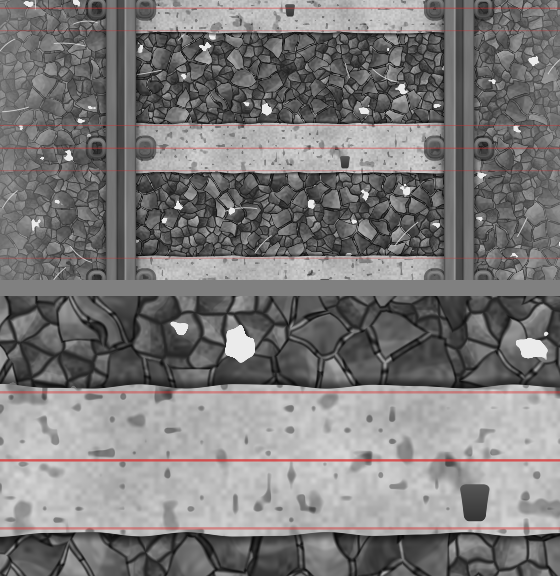
Top, the full canvas; bottom, a detail of the centre.
Reproduce this texture procedurally as a WebGL 2 fragment shader.

```glsl
#version 300 es
precision highp float;
// Railway track from above: concrete sleepers and two mirrored rails on ballast,
// with clips, litter and thin red guide lines. Stones are Voronoi cells at two
// scales; sleepers repeat in a loop, each with its own hashed wear.
uniform vec2 u_resolution;
out vec4 fragColor;

// Lengths are fractions of the canvas height.
const float TRACK_CENTRE = 1.036;
const float RAIL_OFFSET = 0.604, RAIL_HALF = 0.054;
const float SLEEPER_Y = 0.471, SLEEPER_STEP = 0.487, SLEEPER_DRIFT = 0.013;
const float SLEEPER_HALF = 0.088, SLEEPER_END = 0.80;
const float CLIP_OFFSET = 0.086;
const float LINE_HALF = 0.0014, LINE_SPREAD = 0.081;
const float SMALL_STONES = 31.0, LARGE_STONES = 18.0;
const float GAP_TONE = 0.15, CONCRETE_TONE = 0.725;
const vec3 LINE_RED = vec3(0.86, 0.16, 0.16);
float px;

vec2 hash22(vec2 p) {
  vec3 q = fract(p.xyx * vec3(0.1031, 0.1030, 0.0973));
  q += dot(q, q.yzx + 33.33);
  return fract((q.xx + q.yz) * q.zy);
}
float noise(vec2 p) {
  vec2 i = floor(p), f = fract(p);
  f *= f * (3.0 - 2.0 * f);
  return mix(mix(hash22(i).x, hash22(i + vec2(1, 0)).x, f.x),
             mix(hash22(i + vec2(0, 1)).x, hash22(i + 1.0).x, f.x), f.y);
}
float fbm(vec2 p) {
  return 0.55 * noise(p) + 0.3 * noise(p * 2.1 + 7.0) + 0.15 * noise(p * 4.3 + 19.0);
}
float fill(float d) { return 1.0 - smoothstep(-0.6 * px, 0.6 * px, d); }
float stroke(float d, float halfWidth) { return fill(abs(d) - halfWidth); }
float roundBox(vec2 p, vec2 size, float r) {
  vec2 q = abs(p) - size + r;
  return length(max(q, 0.0)) + min(max(q.x, q.y), 0.0) - r;
}

// One stone layer: x = grey tone, y = distance to the border, z = stone id.
vec3 stones(vec2 p) {
  p += 0.3 * vec2(noise(p * 1.7), noise(p * 1.7 + 40.0));
  vec2 home = floor(p), cell = home, toSeed = vec2(9.0);
  for (int i = 0; i < 9; i++) {
    vec2 c = home + vec2(i % 3, i / 3) - 1.0;
    vec2 v = c + hash22(c) - p;
    if (dot(v, v) < dot(toSeed, toSeed)) { toSeed = v; cell = c; }
  }
  float border = 1.0;
  for (int i = 0; i < 25; i++) {
    vec2 c = cell + vec2(i % 5, i / 5) - 2.0;
    vec2 v = c + hash22(c) - p, across = v - toSeed;
    if (dot(across, across) > 0.0001)
      border = min(border, dot(0.5 * (toSeed + v), normalize(across)));
  }
  vec2 id = hash22(cell + 53.0), facet = normalize(hash22(cell + 91.0) - 0.5);
  float slope = dot(toSeed, facet);
  float tone = mix(0.27, 0.51, id.x * id.x) + 0.13 * slope - 0.05 * toSeed.y;
  tone += 0.07 * smoothstep(0.02, 0.12, slope) + 0.12 * (noise(p * 7.0) - 0.5);
  return vec3(tone, border, id.y);
}
float ballast(vec2 p) {
  vec3 small = stones(p * SMALL_STONES), large = stones(p * LARGE_STONES + 31.0);
  float tone = mix(GAP_TONE, small.x, smoothstep(0.0, 0.13, small.y));
  float present = step(0.52, large.z);
  tone *= 1.0 - 0.6 * present * smoothstep(0.0, 0.06, large.y);
  return mix(tone, large.x + 0.02, present * smoothstep(0.05, 0.11, large.y));
}

// Pale leaves and bent twigs, scattered over a jittered grid.
float litter(vec2 p) {
  const float CELL = 0.15;
  float cover = 0.0;
  for (int i = 0; i < 9; i++) {
    vec2 c = floor(p / CELL) + vec2(i % 3, i / 3) - 1.0;
    vec2 a = hash22(c + 11.0), b = hash22(c + 67.0), kind = hash22(c + 29.0);
    vec2 leaf = p - (c + a) * CELL, twig = p - (c + b) * CELL;
    float ragged = 0.024 * (noise(p * 85.0) - 0.5);
    float blot = length(leaf * vec2(1.0, 0.8 + b.x)) - 0.005 - 0.011 * b.y + ragged;
    cover = max(cover, step(0.4, kind.x) * fill(blot));
    float turn = 6.283 * a.x, reach = 0.025 + 0.05 * a.y;
    twig = mat2(cos(turn), sin(turn), -sin(turn), cos(turn)) * twig;
    float bend = twig.y - (b.x - 0.5) * 9.0 * twig.x * twig.x;
    float strand = max(abs(bend) - 0.0018, abs(twig.x) - reach);
    cover = max(cover, 0.75 * step(0.62, kind.y) * fill(strand));
  }
  return cover;
}
float concrete(vec2 p, float seed) {
  vec2 q = p + seed * 13.7;
  float tone = CONCRETE_TONE + 0.2 * (fbm(q * vec2(9.0, 14.0)) - 0.5);
  tone += 0.1 * (noise(q * 150.0) - 0.5);
  tone -= 0.2 * smoothstep(0.68, 0.78, fbm(q * 22.0));
  return tone - 0.25 * smoothstep(0.8, 0.92, noise(q * 75.0));
}
// Rail tone across its width: t runs from -1 (inside) to 1 (outside).
float railTone(float t, vec2 p) {
  float tone = 0.46 - 0.17 * smoothstep(-0.28, -0.18, t) * (1.0 - smoothstep(0.2, 0.32, t));
  tone -= 0.12 * exp(-pow((t - 0.27) * 14.0, 2.0));
  tone += 0.13 * exp(-pow((t + 0.3) * 16.0, 2.0));
  tone -= 0.16 * smoothstep(0.86, 1.0, abs(t));
  return tone + 0.07 * (fbm(p * vec2(60.0, 9.0)) - 0.5);
}

void main() {
  px = 1.0 / u_resolution.y;
  vec2 p = gl_FragCoord.xy * px;
  float side = abs(p.x - TRACK_CENTRE);
  float outside = smoothstep(0.62, 0.68, side);

  // Ballast, dusty outside the rails
  float dust = outside * (0.24 + 0.4 * smoothstep(0.75, 1.05, side));
  float tone = mix(ballast(p), 0.55, dust);
  float leaves = litter(p);
  tone = mix(tone, 0.92, leaves);

  // Sleepers, partly buried outside the rails
  float clipX = abs(side - RAIL_OFFSET) - CLIP_OFFSET, clips = 0.0, clipTone = 0.4;
  float lines = 0.0;
  for (int i = -1; i <= 1; i++) {
    float k = float(i);
    float dy = p.y - (SLEEPER_Y + SLEEPER_STEP * k + SLEEPER_DRIFT * k * k);
    float edge = abs(dy) - SLEEPER_HALF + 0.006 * (noise(vec2(p.x * 18.0, k * 5.0)) - 0.5);
    float buried = outside * smoothstep(0.3, 0.62, fbm(p * 16.0) + side - 0.68);
    float body = fill(max(edge, side - SLEEPER_END)) * (1.0 - buried);
    tone *= 1.0 - 0.55 * (1.0 - smoothstep(0.0, 0.014, abs(edge))) * (1.0 - outside);
    float slab = concrete(p, k + 2.0) - 0.17 * outside;
    slab -= 0.1 * smoothstep(0.46, 0.55, side);
    tone = mix(tone, slab, body * (1.0 - 0.3 * outside));

    // A stray stone on each sleeper
    vec2 h = hash22(vec2(k + 8.0, 3.0));
    vec2 stray = vec2(p.x - 1.0 - 0.25 * h.x, dy + 0.055 - 0.05 * h.y);
    stray.x *= 1.0 - 9.0 * stray.y;
    tone = mix(tone, 0.27 + 3.0 * stray.y, fill(roundBox(stray, vec2(0.015, 0.022), 0.007)));

    // Clips and guide lines
    float loopEdge = roundBox(vec2(clipX, dy), vec2(0.032, 0.037), 0.026);
    tone *= 1.0 - 0.45 * fill(loopEdge - 0.008);
    float ring = stroke(loopEdge + 0.007, 0.0075);
    clipTone = mix(clipTone, 0.43 + 3.5 * dy - 14.0 * abs(loopEdge + 0.007), ring);
    clips = max(clips, ring);
    lines = max(lines, 0.72 * stroke(dy, LINE_HALF));
    lines = max(lines, 0.42 * stroke(abs(dy) - LINE_SPREAD, LINE_HALF));
  }

  // Rails over their soft shadow, then clips and lines on top
  float across = side - RAIL_OFFSET;
  tone *= 1.0 - 0.35 * (1.0 - smoothstep(0.0, 0.02, abs(across) - RAIL_HALF));
  tone = mix(tone, railTone(across / RAIL_HALF, p), fill(abs(across) - RAIL_HALF));
  tone = mix(tone, clipTone, clips);
  fragColor = vec4(mix(vec3(clamp(tone, 0.0, 1.0)), LINE_RED, lines), 1.0);
}
```
